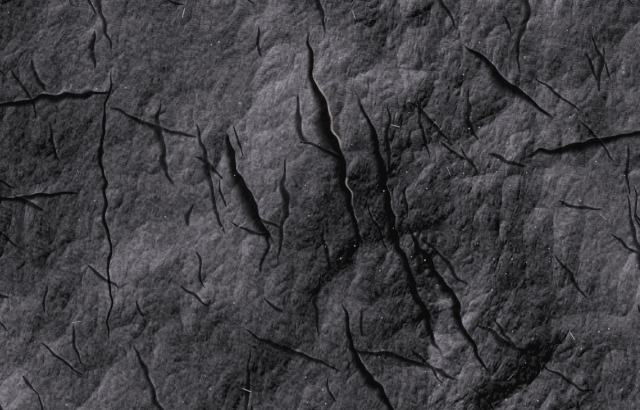
Write a Shadertoy shader that draws this texture.

```glsl
// Dark slate rock face with creased relief, deep fissures and pale mineral flecks.

const float PI = 3.14159;
const vec3 SLATE_TINT = vec3(0.99, 0.97, 1.03);
const vec3 MINERAL = vec3(0.62, 0.58, 0.54);
const vec3 CHIP = vec3(0.66, 0.66, 0.67);
const vec2 LIGHT_DIR = vec2(-0.55, 0.83);
const mat2 OCTAVE_TURN = mat2(0.8, 0.6, -0.6, 0.8);

// Large fissures: start and end; the dark wall lies right of the upward path.
const int FISSURES = 10;
const vec4 PATHS[FISSURES] = vec4[FISSURES](
    vec4(0.74, 0.93, 0.88, 0.37), vec4(0.86, 0.78, 1.09, 0.10),
    vec4(1.00, 0.47, 1.20, 0.08), vec4(1.11, 0.91, 1.35, 0.71),
    vec4(0.54, 0.68, 0.68, 0.39), vec4(1.27, 0.61, 1.62, 0.69),
    vec4(-0.08, 0.75, 0.28, 0.77), vec4(-0.08, 0.53, 0.22, 0.52),
    vec4(0.26, 0.85, 0.28, 0.12), vec4(0.84, 0.27, 0.95, -0.04));
const float WIDTHS[FISSURES] = float[FISSURES](
    0.040, 0.028, 0.024, 0.030, 0.050, 0.028, 0.022, 0.018, 0.010, 0.026);

float hash(vec2 p) {
    return fract(sin(dot(p, vec2(127.1, 311.7))) * 43758.5);
}

float noise(vec2 p) {
    vec2 i = floor(p), f = fract(p);
    f = f * f * (3.0 - 2.0 * f);
    return mix(mix(hash(i), hash(i + vec2(1, 0)), f.x),
               mix(hash(i + vec2(0, 1)), hash(i + vec2(1, 1)), f.x), f.y);
}

float fbm(vec2 p) {
    float sum = 0.0, amp = 0.5;
    for (int i = 0; i < 4; i++) {
        sum += amp * noise(p);
        p = OCTAVE_TURN * p * 2.03 + 7.3;
        amp *= 0.5;
    }
    return sum / 0.9375;
}

// Rock height: billowed octaves make rounded plates split by sharp creases.
float rockHeight(vec2 p) {
    p = mat2(0.96, 0.28, -0.28, 0.96) * p * vec2(3.6, 2.5);
    float sum = 0.0, amp = 0.33;
    for (int i = 0; i < 6; i++) {
        float n = noise(p);
        sum += amp * mix(n, abs(2.0 * n - 1.0), 0.65);
        p = OCTAVE_TURN * p * 2.04 + 3.7;
        amp *= 0.49;
    }
    return sum;
}

// Tapered crack from a to b: x is the dark wall, y the lit rim beside it.
vec2 fissure(vec2 p, vec2 a, vec2 b, float width) {
    vec2 ab = b - a, ap = p - a;
    float taper = sin(PI * clamp(dot(ap, ab) / dot(ab, ab), 0.0, 1.0));
    float side = (ab.x * ap.y - ab.y * ap.x) / length(ab);
    float w = width * taper + 0.0005;
    float wall = smoothstep(-w, -0.25 * w, side) * (1.0 - smoothstep(0.0, 0.004, side));
    float rim = exp(-pow((side - 0.005) / 0.003, 2.0));
    return vec2(wall * smoothstep(0.0, 0.3, taper), rim * taper);
}

vec2 largeFissures(vec2 p) {
    vec2 marks = vec2(0.0);
    for (int i = 0; i < FISSURES; i++)
        marks = max(marks, fissure(p, PATHS[i].xy, PATHS[i].zw, WIDTHS[i]));
    return marks;
}

// Small cracks, one per chosen cell, mostly falling to the lower right.
vec2 smallFissures(vec2 p, float cell, float width, float density) {
    vec2 marks = vec2(0.0), home = floor(p / cell);
    for (int y = -1; y <= 1; y++)
    for (int x = -1; x <= 1; x++) {
        vec2 id = home + vec2(x, y);
        if (hash(id + 5.1) > density) continue;
        float angle = mix(-1.8, -0.3, hash(id + 11.7));
        vec2 reach = cell * mix(0.25, 0.7, hash(id + 2.9)) * vec2(cos(angle), sin(angle));
        vec2 centre = cell * (id + vec2(hash(id + 17.3), hash(id + 23.9)));
        marks = max(marks, fissure(p, centre - reach, centre + reach, width));
    }
    return marks;
}

// Pale chips: short strokes, or round specks when halfLength is zero.
float flecks(vec2 p, float cell, float density, float halfLength, float radius) {
    vec2 id = floor(p / cell);
    float angle = PI * hash(id + 31.7);
    vec2 centre = cell * (id + mix(vec2(0.25), vec2(0.75), vec2(hash(id + 3.3), hash(id + 8.7))));
    vec2 dir = vec2(cos(angle), sin(angle)), q = p - centre;
    float d = length(q - dir * clamp(dot(q, dir), -halfLength, halfLength));
    float size = radius * mix(0.5, 1.3, hash(id + 41.1));
    float cover = 1.0 - smoothstep(size - 0.0012, size + 0.0018, d);
    return cover * step(hash(id + 13.9), density);
}

void mainImage(out vec4 fragColor, in vec2 fragCoord) {
    vec2 p = fragCoord / iResolution.y;
    vec2 bend = vec2(fbm(p * 6.0), fbm(p * 6.0 + 40.0)) - 0.5;
    vec2 jag = vec2(noise(p * 38.0), noise(p * 38.0 + 60.0)) - 0.5;
    vec2 q = p + 0.07 * bend + 0.010 * jag;

    // Broad tone and directional relief, roughest in the broken band.
    float rough = exp(-pow((p.x - 1.25 + 0.25 * p.y) / 0.26, 2.0));
    float region = fbm(p * 2.6 + 4.0) - 0.5;
    float reach = 0.004;
    vec2 r = p + 0.05 * bend;
    float relief = (rockHeight(r) - rockHeight(r + LIGHT_DIR * reach)) / reach;
    float grain = 0.10 * (noise(p * 150.0) - 0.5) + 0.10 * (noise(p * 320.0) - 0.5);
    float tone = 0.275 + 0.34 * region - 0.045 * rough + grain;
    tone += (0.045 + 0.025 * rough) * relief;

    // Cracks darken one side and catch light on the other.
    vec2 large = largeFissures(q);
    vec2 small = max(smallFissures(q, 0.23, 0.016, 0.55), smallFissures(q + 3.0, 0.11, 0.008, 0.4));
    float patchy = smoothstep(0.3, 0.75, noise(p * 45.0));
    tone *= (1.0 - 0.82 * large.x) * (1.0 - 0.65 * small.x);
    tone += patchy * (0.10 * large.y + 0.09 * small.y);
    vec3 color = SLATE_TINT * clamp(tone, 0.045, 0.62);

    // Mineral veins and scattered chips.
    float vein = fissure(q, PATHS[0].xy, PATHS[0].zw, 0.01).y;
    vein = max(vein, 0.5 * fissure(q, vec2(1.30, 0.43), vec2(1.54, 0.49), 0.01).y);
    color = mix(color, MINERAL, 0.85 * vein * patchy);
    float chips = max(flecks(p, 0.13, 0.14, 0.010, 0.0009), flecks(p, 0.035, 0.05 + 0.10 * rough, 0.0, 0.0016));
    color = mix(color, CHIP, 0.75 * chips);
    fragColor = vec4(color, 1.0);
}
```
